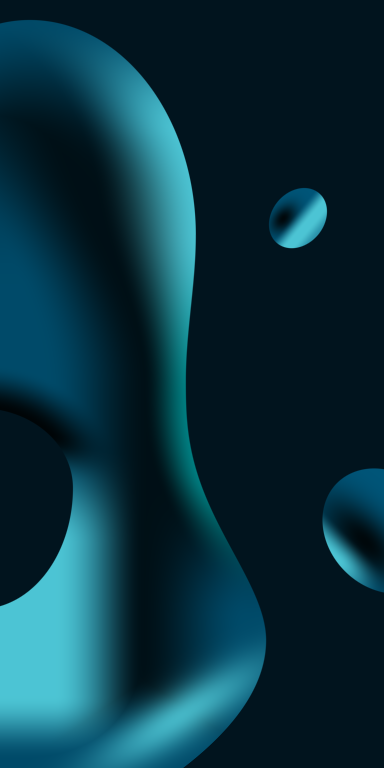
Give the GLSL for this background, as a WebGL 2 fragment shader.

```glsl
#version 300 es
precision highp float;
// Glossy liquid forms on a dark ground: a waisted body with a rounded
// hollow at the left and two tilted droplets at the right. Outlines are
// ellipse distances and eased curves; the sheen is layered soft ramps.

uniform vec2 u_resolution;
out vec4 outColor;

const vec3 GROUND = vec3(0.004, 0.078, 0.118);
const vec3 SHADOW = vec3(0.000, 0.060, 0.085);
const vec3 BLUE   = vec3(0.000, 0.290, 0.410);
const vec3 TEAL   = vec3(0.000, 0.520, 0.530);
const vec3 CYAN   = vec3(0.300, 0.770, 0.830);

// Smooth step that accepts its edges in either order.
float ramp(float a, float b, float x) {
  float t = clamp((x - a) / (b - a), 0.0, 1.0);
  return t * t * (3.0 - 2.0 * t);
}

vec2 rotate(vec2 p, float angle) {
  float c = cos(angle), s = sin(angle);
  return vec2(c * p.x + s * p.y, c * p.y - s * p.x);
}

float glow(vec2 p, vec2 radii) {
  vec2 q = p / radii;
  return exp(-dot(q, q));
}

// Approximate signed distance to an ellipse at the origin.
float ellipse(vec2 p, vec2 radii) {
  float k = length(p / radii);
  return k * (k - 1.0) / max(length(p / (radii * radii)), 1e-4);
}

float coverage(float dist, float pixel) {
  return ramp(0.75 * pixel, -0.75 * pixel, dist);
}

// Right-hand outline of the body below its upper lobe.
float flankX(float y) {
  float narrowing = ramp(1.388, 1.010, y);
  float t = pow(clamp((1.010 - y) / 0.677, 0.0, 1.0), 1.4);
  float drop = min(y - 0.333, 0.0);
  return 0.510 - 0.026 * narrowing + 0.209 * ramp(0.0, 1.0, t) - 1.95 * drop * drop;
}

vec2 hollowRadii(float y) {
  return vec2(0.242, y > 0.0 ? 0.208 : 0.315);
}

vec3 bodyColor(vec2 p, vec2 lobe, vec2 lobeRadii, vec2 hollow) {
  vec2 q = (p - lobe) / lobeRadii;
  float lobeEdge = lobe.x + lobeRadii.x * sqrt(max(1.0 - q.y * q.y, 0.0));
  float inset = (p.y > lobe.y ? lobeEdge : flankX(p.y)) - p.x;

  // Blue on both sides of a dark, curving valley.
  float valley = 0.39 - 0.24 * ramp(1.0, 1.75, p.y);
  float blue = ramp(0.0, 0.27, valley - p.x) * ramp(1.95, 1.25, p.y);
  blue = max(blue, ramp(0.40, 1.05, length(q)) * ramp(1.45, 1.75, p.y));
  blue = max(blue, ramp(0.36, 0.64, p.x) * ramp(0.75, 0.38, p.y));
  blue = max(blue, ramp(0.24, 0.05, p.y));
  vec3 color = mix(SHADOW, BLUE, blue);

  // Lit rim, wide on the lobe and thin along the waist.
  float rimWidth = mix(0.11, 0.25, ramp(1.0, 1.5, p.y));
  float rim = ramp(rimWidth, -0.02, inset) * ramp(0.42, 0.78, p.y) * ramp(1.96, 1.65, p.y);
  color = mix(color, mix(TEAL, CYAN, ramp(0.95, 1.4, p.y)), rim);

  // Shade above the hollow, then the broad sheen and slanting streak.
  vec2 h = p - hollow;
  float away = length(h / hollowRadii(h.y)) - 1.0;
  color = mix(color, SHADOW * 0.3, ramp(0.55, 0.0, away) * ramp(0.74, 0.87, p.y));
  float sheen = ramp(0.37, 0.14, p.x) * ramp(0.84, 0.58, p.y) * ramp(0.02, 0.19, p.y);
  float streak = glow(rotate(p - vec2(0.47, 0.135), 0.55), vec2(0.25, 0.062));
  return mix(color, CYAN, max(sheen, 0.9 * streak));
}

vec3 dropletColor(vec2 q, vec2 darkCenter, vec2 darkSize, float light) {
  vec3 color = mix(BLUE * 1.15, SHADOW * 0.5, glow(q - darkCenter, darkSize));
  return mix(color, CYAN, light);
}

void main() {
  vec2 p = gl_FragCoord.xy / u_resolution * vec2(1.0, 2.0);
  float pixel = 1.0 / u_resolution.x;
  vec3 color = GROUND;

  // Body with its hollow removed.
  vec2 lobe = vec2(0.078, 1.388), lobeRadii = vec2(0.432, 0.560);
  vec2 hollow = vec2(-0.052, 0.729), h = p - hollow;
  float body = p.y > lobe.y ? ellipse(p - lobe, lobeRadii) : 0.9 * (p.x - flankX(p.y));
  body = max(body, -ellipse(h, hollowRadii(h.y)));
  color = mix(color, bodyColor(p, lobe, lobeRadii, hollow), coverage(body, pixel));

  // Small droplet, split by a diagonal band of light.
  vec2 size = vec2(0.085, 0.068);
  vec2 d = rotate(p - vec2(0.776, 1.432), 0.87), q = d / size;
  float light = ramp(0.20, -0.35, q.y) * (1.0 - 0.45 * ramp(-0.55, -1.0, q.y));
  vec3 tint = dropletColor(q, vec2(-0.3, 0.42), vec2(0.5, 0.4), light);
  color = mix(color, tint, coverage(ellipse(d, size), pixel));

  // Large droplet, lit from its lower left.
  size = vec2(0.177, 0.148);
  d = rotate(p - vec2(1.003, 0.617), -0.785);
  q = d / size;
  light = ramp(-0.50, -0.95, q.y) * ramp(0.65, -0.2, q.x);
  tint = dropletColor(q, vec2(-0.1, -0.38), vec2(0.85, 0.45), light);
  color = mix(color, tint, coverage(ellipse(d, size), pixel));

  outColor = vec4(color, 1.0);
}
```
